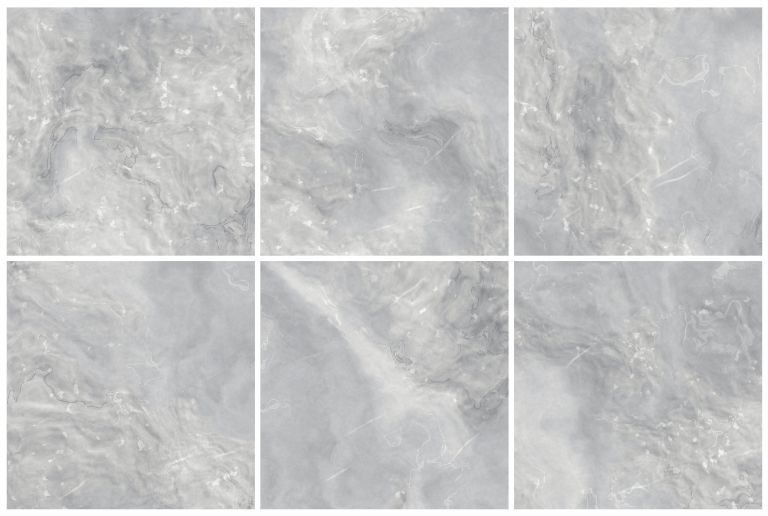
This texture is drawn by a Shadertoy shader. Its source:

```glsl
float hash(vec2 p) {
    vec3 h = fract(vec3(p.xyx) * 0.1031);
    h += dot(h, h.yzx + 33.33);
    return fract((h.x + h.y) * h.z);
}

float noise(vec2 p) {
    vec2 i = floor(p), f = fract(p);
    f = f * f * (3.0 - 2.0 * f);
    return mix(mix(hash(i), hash(i + vec2(1, 0)), f.x),
               mix(hash(i + vec2(0, 1)), hash(i + 1.0), f.x), f.y);
}

float fbm(vec2 p) {
    float sum = 0.0, amp = 0.516;
    for (int i = 0; i < 5; i++) {
        sum += amp * noise(p);
        p = mat2(1.6, 1.2, -1.2, 1.6) * p + 7.3;
        amp *= 0.5;
    }
    return sum;
}

mat2 rotate(float a) {
    return mat2(cos(a), sin(a), -sin(a), cos(a));
}

// Short pale scratches, tapered toward both ends
float scratches(vec2 q, vec2 cell, float pixel) {
    float sum = 0.0;
    for (int i = 0; i < 6; i++) {
        vec2 id = cell * 17.0 + float(i) * 5.3 + 40.0;
        vec2 center = 1.7 * vec2(hash(id), hash(id + 2.1)) - 0.85;
        vec2 d = rotate(-0.5 - 0.5 * (hash(id + 4.7) - 0.5)) * (q - center);
        d.y += 0.03 * (noise(q * 7.0 + id) - 0.5);
        float len = mix(0.08, 0.3, hash(id + 8.9));
        float taper = 1.0 - smoothstep(0.2, 1.0, abs(d.x) / len);
        float line = 1.0 - smoothstep(0.002, 0.006 + pixel, abs(d.y));
        sum += line * taper * hash(id + 6.2) * (0.4 + 0.6 * noise(q * 25.0));
    }
    return min(sum, 1.0);
}

// Stone face; q spans -1 to 1 across a tile
vec3 stone(vec2 q, vec2 cell, float pixel) {
    vec2 seed = 30.0 + 40.0 * vec2(hash(cell + 3.1), hash(cell + 8.4));
    vec2 s = rotate(0.4 + 1.6 * hash(cell + 5.7)) * q + seed;
    vec2 warp = vec2(fbm(s * 1.3), fbm(s * 1.3 + 19.0)) - 0.5;
    vec2 w = s + 1.5 * warp;

    // Broad clouds and drawn-out streaks
    float cloud = fbm(w * 1.5) - 0.5;
    float streak = fbm(w * vec2(1.1, 3.6) + 11.0) - 0.5;
    float tone = 0.762 + 0.22 * cloud + 0.17 * streak;

    // Embossed grit, stronger in rough areas
    float rough = smoothstep(0.38, 0.62, fbm(w * 1.2 + 53.0));
    vec2 g = s * 9.0 + 5.0 * warp;
    float relief = fbm(g) - fbm(g + vec2(0.22, -0.18));
    tone += relief * mix(0.08, 0.32, rough);
    tone += 0.025 * (noise(q * 65.0 + seed) - 0.5);

    // Dark crust with thin broken contours
    float crust = smoothstep(0.53, 0.7, fbm(s * 1.5 + 2.0 * warp + 71.0));
    float lump = fbm(w * 4.5 + 23.0);
    float contour = 1.0 - smoothstep(0.0, 0.03, abs(lump - 0.5));
    tone -= crust * (0.05 * smoothstep(0.4, 0.6, lump) + 0.09 * contour);

    // Pale winding veins and flecks
    float vein = 1.0 - smoothstep(0.0, 0.012, abs(fbm(w * 1.9 + 87.0) - 0.5));
    tone += 0.07 * vein * smoothstep(0.42, 0.65, fbm(s * 2.2 + 31.0));
    float fleck = smoothstep(0.68, 0.8, fbm(s * 15.0 + 3.0));
    tone += 0.12 * fleck * rough;
    tone += 0.13 * scratches(q, cell, pixel);

    // Cool shadows, slightly warm highlights
    vec3 tint = mix(vec3(-0.005, -0.001, 0.008), vec3(0.003, 0.002, -0.005),
                    smoothstep(0.71, 0.81, tone + 0.1 * (rough - 0.5)));
    return clamp(vec3(tone) + tint, 0.5, 0.95);
}

void mainImage(out vec4 fragColor, in vec2 fragCoord) {
    float pixel = 1.0 / iResolution.x;
    vec2 p = fragCoord * pixel - 0.0087;

    // Three by two square tiles on white joints
    float pitch = 0.3303, halfSize = 0.1616;
    vec2 cell = clamp(floor(p / pitch), vec2(0), vec2(2, 1));
    vec2 local = p - cell * pitch - halfSize;
    vec2 edge = abs(local) - halfSize;
    float inside = 1.0 - smoothstep(-0.6 * pixel, 0.6 * pixel, max(edge.x, edge.y));

    vec3 joint = vec3(0.995);
    vec3 face = stone(local / halfSize, cell, pixel / halfSize);
    fragColor = vec4(mix(joint, face, inside), 1.0);
}
```
